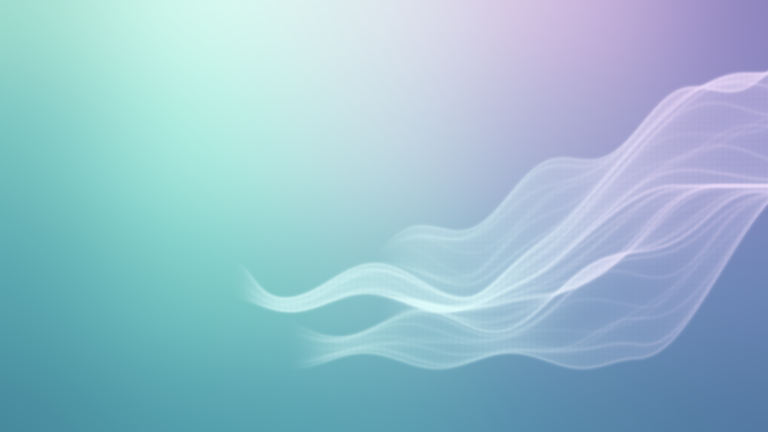
Reproduce this background procedurally as a WebGL 2 fragment shader.

```glsl
#version 300 es
precision highp float;

uniform vec2 u_resolution;
out vec4 outColor;

const float TAU = 6.2831853;

// Backdrop stops, left to right, for four heights
const vec3 TOP[5] = vec3[5](vec3(.62, .86, .80), vec3(.87, 1., .96), vec3(.89, .92, .94),
                            vec3(.85, .74, .89), vec3(.52, .49, .73));
const vec3 UPPER[5] = vec3[5](vec3(.42, .73, .73), vec3(.70, .96, .90), vec3(.81, .88, .91),
                              vec3(.66, .66, .82), vec3(.53, .53, .76));
const vec3 LOWER[5] = vec3[5](vec3(.32, .62, .67), vec3(.48, .81, .78), vec3(.55, .78, .80),
                              vec3(.48, .59, .76), vec3(.42, .52, .71));
const vec3 BOTTOM[5] = vec3[5](vec3(.26, .51, .60), vec3(.31, .61, .67), vec3(.34, .62, .69),
                               vec3(.32, .52, .65), vec3(.31, .46, .62));
const float COLUMN_SHARPNESS = 30.0;
const float ROW_SHARPNESS = 17.0;

// Strand rise: base, height, start x, end x
const vec4 CREST_RISE = vec4(.37, .525, .35, 1.15);
const vec4 SPINE_RISE = vec4(.35, .48, .61, .97);
const vec4 BELLY_RISE = vec4(.30, .27, .62, .88);
const vec4 FOLD_RISE  = vec4(.30, .27, .70, .94);
const vec4 DRIFT_RISE = vec4(.25, .30, .60, 1.02);
const vec4 HEM_RISE   = vec4(.165, .42, .83, 1.05);
// Strand wave: amplitude, peak x, period, x where it fades
const vec4 CREST_WAVE = vec4(.033, .531, .175, 1.2);
const vec4 SPINE_WAVE = vec4(.040, .488, .235, .60);
const vec4 BELLY_WAVE = vec4(.021, .478, .200, .60);
const vec4 FOLD_WAVE  = vec4(.014, .500, .210, .80);
const vec4 DRIFT_WAVE = vec4(.030, .770, .220, .90);
const vec4 HEM_WAVE   = vec4(.018, .475, .190, .75);

const vec3 MINT_SMOKE = vec3(.88, .99, .99);
const vec3 LILAC_SMOKE = vec3(.93, .87, .98);
const int FILAMENTS = 8;
const float LINE_WIDTH = .0045;
const float TAIL_WIDTH = .028;
const float EDGE_SOFTNESS = .004;
const float WEAVE_COUNT = 72.0;
const float WEAVE_DEPTH = .035;

vec3 ramp(float x, vec3 stops[5]) {
    vec4 sum = vec4(0.0);
    for (int i = 0; i < 5; i++) {
        float d = x - float(i) * .25;
        sum += vec4(stops[i], 1.0) * exp(-COLUMN_SHARPNESS * d * d);
    }
    return sum.rgb / sum.a;
}

vec3 backdrop(vec2 uv) {
    vec4 d = uv.y - vec4(0.0, 1.0, 2.0, 3.0) / 3.0;
    vec4 w = exp(-ROW_SHARPNESS * d * d);
    vec3 sum = ramp(uv.x, BOTTOM) * w.x + ramp(uv.x, LOWER) * w.y
             + ramp(uv.x, UPPER) * w.z + ramp(uv.x, TOP) * w.w;
    return sum / dot(w, vec4(1.0));
}

float strand(float x, vec4 rise, vec4 wave) {
    float sway = wave.x * cos(TAU * (x - wave.y) / wave.z);
    sway *= 1.0 - smoothstep(wave.w, wave.w + .15, x);
    return rise.x + rise.y * smoothstep(rise.z, rise.w, x) + sway;
}

// Density of a translucent sheet with bright rims and inner filaments
float ribbon(vec2 uv, float a, float b, float start, float veil, float glow) {
    float inside = smoothstep(-EDGE_SOFTNESS, EDGE_SOFTNESS, uv.y - min(a, b))
                 * smoothstep(-EDGE_SOFTNESS, EDGE_SOFTNESS, max(a, b) - uv.y);
    float density = veil * inside;
    for (int i = 0; i <= FILAMENTS; i++) {
        float f = float(i) / float(FILAMENTS);
        float inner = sin(f * TAU * .5);
        float bend = .18 * inner * sin(uv.x * 21.0 + float(i) * 1.3 + start * 30.0);
        float d = uv.y - mix(a, b, f + bend);
        float steepness = length(vec2(dFdx(d), dFdy(d))) * u_resolution.y;
        float dist = abs(d) / max(steepness, 1.0);
        float line = exp(-dist * dist / (LINE_WIDTH * LINE_WIDTH));
        float tail = inside * exp(-dist / TAIL_WIDTH);
        density += glow * mix(1.0, .22, inner) * (.55 * line + .3 * tail);
    }
    return density * smoothstep(start, start + .08, uv.x);
}

void main() {
    vec2 uv = gl_FragCoord.xy / u_resolution;
    float x = uv.x;

    // Flowing strands, with a small curl at the tip
    float curl = (x - .312) / .025;
    float crest = strand(x, CREST_RISE, CREST_WAVE);
    float spine = strand(x, SPINE_RISE, SPINE_WAVE) + .04 * exp(-curl * curl);
    float belly = strand(x, BELLY_RISE, BELLY_WAVE);
    float fold = strand(x, FOLD_RISE, FOLD_WAVE);
    float drift = strand(x, DRIFT_RISE, DRIFT_WAVE);
    float hem = strand(x, HEM_RISE, HEM_WAVE);

    // Overlapping sheets
    float smoke = ribbon(uv, spine, belly, .30, .22, .62)
                + ribbon(uv, crest, spine, .485, .18, .42)
                + ribbon(uv, belly, fold, .48, .10, .45)
                + ribbon(uv, fold, drift, .49, .10, .35)
                + ribbon(uv, drift, hem, .37, .08, .40);

    // Faint woven texture
    vec2 weave = cos(TAU * WEAVE_COUNT * uv * vec2(u_resolution.x / u_resolution.y, 1.0));
    smoke *= 1.0 + WEAVE_DEPTH * (weave.x + weave.y);

    vec3 smokeColor = mix(MINT_SMOKE, LILAC_SMOKE, smoothstep(.6, .9, x));
    vec3 color = mix(backdrop(uv), smokeColor, 1.0 - exp(-smoke));
    outColor = vec4(color, 1.0);
}
```
